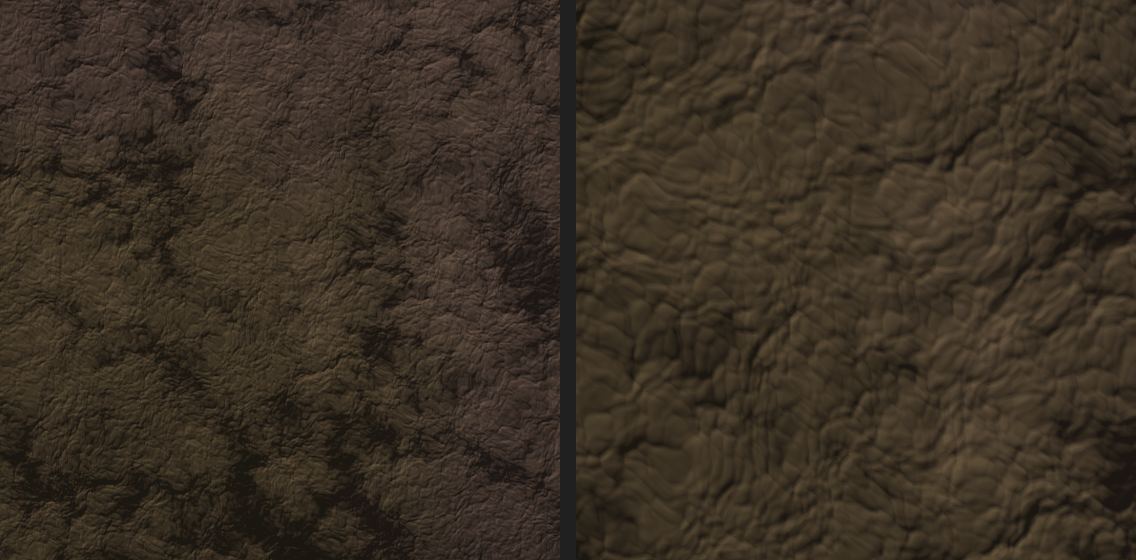
Left: the whole. Right: its middle third, enlarged.
A Shadertoy shader for this texture:

```glsl
// Dark crumbly soil: rounded clods, fine crumbs, shaded pits and slanting furrows.

const vec3 OLIVE_EARTH = vec3(0.254, 0.211, 0.149);
const vec3 PLUM_EARTH = vec3(0.270, 0.216, 0.185);
const vec3 PIT_GLOW = vec3(0.012, 0.009, 0.010);
const vec2 LIGHT_DIR = vec2(-0.45, 0.89);
const vec2 FURROW_DIR = vec2(0.56, -0.83);
const float MEAN_CLOD = 0.62;

vec3 hash3(vec2 cell) {
    vec3 q = fract(cell.xyx * vec3(0.1031, 0.1030, 0.0973));
    q += dot(q, q.yxz + 33.33);
    return fract((q.xxy + q.yzz) * q.zyx);
}

vec2 rotate(vec2 p, float angle) {
    float c = cos(angle), s = sin(angle);
    return vec2(c * p.x - s * p.y, s * p.x + c * p.y);
}

// Cellular domes of random height, centred around zero.
float clods(vec2 p) {
    vec2 cell = floor(p);
    vec2 local = p - cell;
    float top = -1.0;
    for (int y = -1; y <= 1; y++) {
        for (int x = -1; x <= 1; x++) {
            vec2 offset = vec2(x, y);
            vec3 seed = hash3(cell + offset + 71.0);
            vec2 d = offset + seed.xy - local;
            top = max(top, mix(0.5, 1.0, seed.z) - dot(d, d));
        }
    }
    return top - MEAN_CLOD;
}

// Layered sines, roughly -1 to 1, for slow changes over the ground.
float drift(vec2 p, float phase) {
    float sum = 0.0;
    float weight = 0.5;
    for (int i = 0; i < 4; i++) {
        p = rotate(p, 1.1) + phase;
        sum += weight * sin(p.x + 1.3 * sin(p.y + phase));
        p *= 1.7;
        weight *= 0.6;
    }
    return sum;
}

// Bends the ground so that clods lose their regular outlines.
vec2 warp(vec2 p) {
    vec2 coarse = vec2(drift(p * 15.0, 1.7), drift(p * 15.0, 4.2));
    vec2 fine = vec2(drift(p * 75.0, 2.6), drift(p * 75.0, 5.9));
    return p + 0.016 * coarse + 0.005 * fine;
}

// Long ridges, strongest toward the lower right.
float furrows(vec2 p) {
    vec2 across = vec2(-FURROW_DIR.y, FURROW_DIR.x);
    vec2 stretched = vec2(dot(p, across) * 9.0, dot(p, FURROW_DIR) * 2.2);
    float region = smoothstep(0.0, 0.5, p.x - 0.8 * p.y + 0.1);
    return region * clods(stretched + 3.7);
}

float soilHeight(vec2 p, float crumble) {
    vec2 q = warp(p);
    float height = 0.30 * furrows(q);
    float scale = 8.5;
    float weight = 0.34;
    for (int i = 0; i < 5; i++) {
        float loose = (i == 1 || i == 2) ? crumble : 1.0;
        height += weight * loose * clods(rotate(q, 0.7 + float(i) * 1.3) * scale + float(i) * 17.0);
        scale *= 2.05;
        weight *= 0.76;
    }
    return height;
}

// Brightness from height, slope toward the light and deep pits.
float soilTone(vec2 p) {
    float crumble = mix(0.5, 1.25, smoothstep(-0.5, 0.35, drift(p * 8.0, 0.6)));
    float reach = 0.0035;
    float height = soilHeight(p, crumble);
    float slope = (height - soilHeight(p + LIGHT_DIR * reach, crumble)) / reach;
    float pit = smoothstep(-0.08, -0.30, height);
    return 0.97 + 0.75 * height + 0.012 * slope - 0.24 * pit;
}

void mainImage(out vec4 fragColor, in vec2 fragCoord) {
    vec2 p = fragCoord / min(iResolution.x, iResolution.y);

    // Broad lighting: paler toward the top, dim near the lower corners.
    float tone = soilTone(p);
    tone += 0.10 * (p.y - 0.5) + 0.06 * drift(p * 6.0, 2.9);
    tone -= 0.22 * dot(p - vec2(0.5, 0.62), p - vec2(0.5, 0.62));
    tone = clamp(tone, 0.36, 1.5);

    // Plum tint along the top and right, olive through the middle and left.
    float edge = max(p.y - 0.70, 0.75 * (p.x - 0.68)) + 0.08 * drift(p * 9.0, 3.3);
    float plum = smoothstep(-0.12, 0.18, edge);
    vec3 earth = mix(OLIVE_EARTH, PLUM_EARTH, plum);

    vec3 color = earth * tone + PIT_GLOW * (1.0 - smoothstep(0.4, 0.8, tone));
    fragColor = vec4(color, 1.0);
}
```
